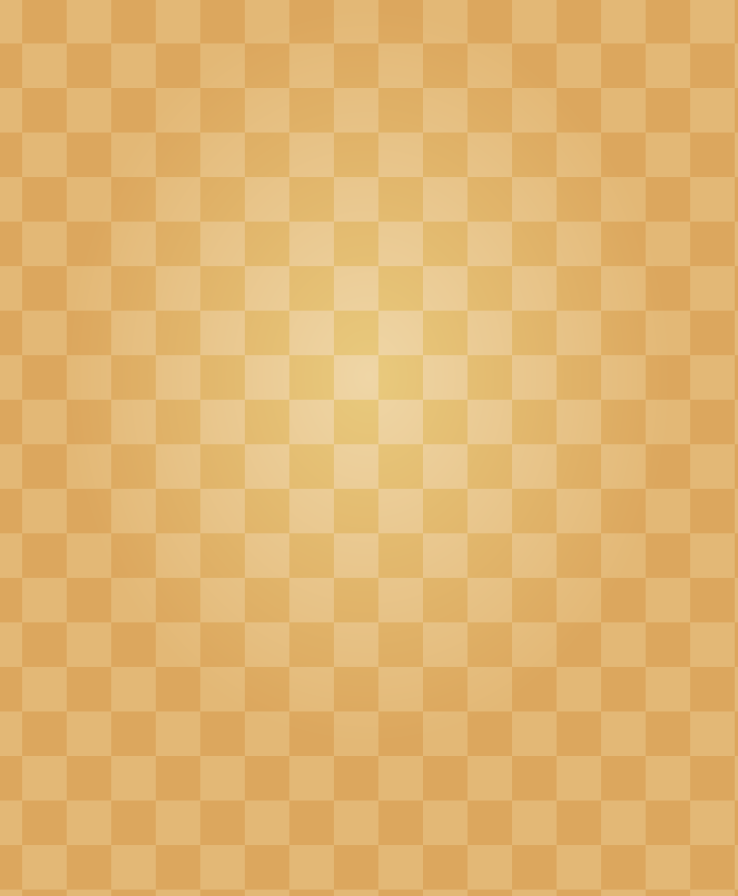
Give the GLSL for this pattern, as a Shadertoy shader.

```glsl
#define CELLS_HIGH 20.12
#define GRID_SHIFT vec2(0.502, -0.144)
#define TAN vec3(0.863, 0.655, 0.369)
#define CREAM vec3(0.890, 0.722, 0.463)
#define TAN_LIT vec3(0.912, 0.792, 0.492)
#define CREAM_LIT vec3(0.937, 0.839, 0.651)
#define GLOW_CENTER vec2(0.5, 0.58)
#define GLOW_RADIUS 0.41

// Signed distance to the nearest grid line, positive in even cells
vec2 stripeDistance(vec2 g) {
    return 2.0 * abs(fract(0.5 * g - 0.25) - 0.5) - 0.5;
}

// Antialiased checkerboard: 1 where the column and row parity agree
float checker(vec2 g, float pixelWidth) {
    vec2 side = clamp(2.0 * stripeDistance(g) / pixelWidth, -1.0, 1.0);
    return 0.5 + 0.5 * side.x * side.y;
}

// Elliptical glow fading linearly to its rim
float glow(vec2 uv) {
    return max(0.0, 1.0 - length(uv - GLOW_CENTER) / GLOW_RADIUS);
}

void mainImage(out vec4 fragColor, in vec2 fragCoord) {
    float cellsPerPixel = CELLS_HIGH / iResolution.y;
    vec2 grid = fragCoord * cellsPerPixel + GRID_SHIFT;
    float light = glow(fragCoord / iResolution.xy);

    // Each tile colour warms toward its lit tone
    vec3 creamTile = mix(CREAM, CREAM_LIT, light);
    vec3 tanTile = mix(TAN, TAN_LIT, light);
    fragColor = vec4(mix(creamTile, tanTile, checker(grid, cellsPerPixel)), 1.0);
}
```
